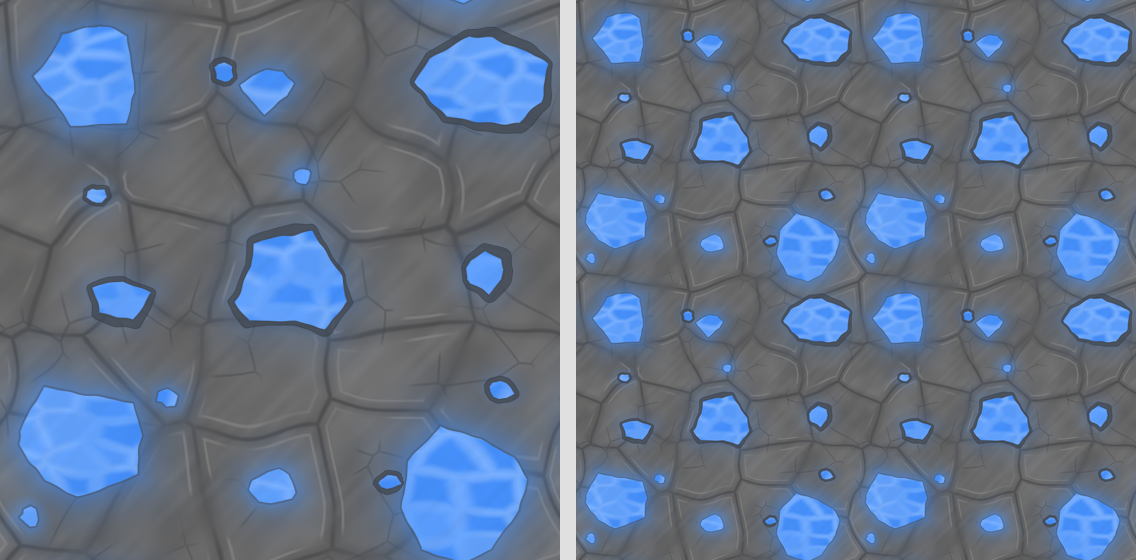
Left, the tile; right, the same tile 2 across and 2 down.
Reproduce this texture procedurally as a three.js fragment shader.

```glsl
#define STONE vec3(0.412, 0.408, 0.405)
#define CRACK vec3(0.27, 0.27, 0.275)
#define STROKE vec3(0.53, 0.52, 0.51)
#define RIM vec3(0.25, 0.27, 0.30)
#define GLOW vec3(0.28, 0.52, 0.86)
#define BLUE vec3(0.38, 0.625, 0.98)
#define PALE vec3(0.50, 0.70, 0.995)
#define DEEP vec3(0.27, 0.555, 0.97)
#define GLOW_REACH 0.036
#define PLATES 5.0
#define CORNERS 10.0
#define SOFT 0.0015

varying vec2 vUv;

vec2 hash2(vec2 p) {
  vec3 q = fract((p.xyx + 17.0) * vec3(0.1031, 0.1030, 0.0973));
  q += dot(q, q.yzx + 33.33);
  return fract((q.xx + q.yz) * q.zy);
}

// 1 below the edge, 0 above it
float below(float edge, float blur, float x) {
  return 1.0 - smoothstep(edge - blur, edge + blur, x);
}

// Value noise that wraps after the given number of cells
float noise(vec2 q, vec2 period) {
  vec2 i = floor(q), f = fract(q);
  f = f * f * (3.0 - 2.0 * f);
  float a = hash2(mod(i, period)).x;
  float b = hash2(mod(i + vec2(1, 0), period)).x;
  float c = hash2(mod(i + vec2(0, 1), period)).x;
  float d = hash2(mod(i + vec2(1, 1), period)).x;
  return mix(mix(a, b, f.x), mix(c, d, f.x), f.y);
}

float wrapNoise(vec2 p, float n) { return noise(p * n, vec2(n)); }

// Wrapping Voronoi: x is the distance to the border, y a value per cell
vec2 voronoi(vec2 q, vec2 period) {
  vec2 cell = floor(q), nearest = vec2(8.0);
  float id = 0.0, border = 8.0;
  for (int j = -1; j <= 1; j++) for (int i = -1; i <= 1; i++) {
    vec2 c = cell + vec2(i, j), h = hash2(mod(c, period));
    vec2 r = c + 0.1 + 0.8 * h - q;
    if (dot(r, r) < dot(nearest, nearest)) { nearest = r; id = fract(h.x * 7.0 + h.y * 5.0); }
  }
  for (int j = -2; j <= 2; j++) for (int i = -2; i <= 2; i++) {
    vec2 c = cell + vec2(i, j);
    vec2 r = c + 0.1 + 0.8 * hash2(mod(c, period)) - q, across = r - nearest;
    if (dot(across, across) > 0.0001) border = min(border, dot(0.5 * (r + nearest), normalize(across)));
  }
  return vec2(border, id);
}

vec2 corner(float i, vec2 key, vec2 size) {
  i = mod(i, CORNERS);
  vec2 h = hash2(key * 3.0 + vec2(i * 5.0, i * 11.0 + 70.0));
  float angle = 6.28319 * (i + 0.65 * h.x) / CORNERS;
  return size * mix(0.70, 1.14, h.y) * vec2(cos(angle), sin(angle));
}

// Signed distance to a ragged polygon
float shard(vec2 p, vec2 key, vec2 size) {
  vec2 a = corner(0.0, key, size);
  float d = 1.0, side = 1.0;
  for (float i = 1.0; i <= CORNERS; i++) {
    vec2 b = corner(i, key, size), e = b - a, w = p - a;
    d = min(d, length(w - e * clamp(dot(w, e) / dot(e, e), 0.0, 1.0)));
    bool above = p.y >= a.y, under = p.y < b.y, left = e.x * w.y > e.y * w.x;
    if ((above && under && left) || (!above && !under && !left)) side = -side;
    a = b;
  }
  return side * d;
}

// Crystals on a checkered grid of two sizes: distance, glow, rim flag
vec3 crystals(vec2 p, float grid, float small, float big, float stray, float seed) {
  vec3 result = vec3(1.0, 0.0, 0.0);
  for (int j = -1; j <= 1; j++) for (int i = -1; i <= 1; i++) {
    vec2 id = floor(p * grid) + vec2(i, j), wrapped = mod(id, grid);
    vec2 h = hash2(wrapped + seed), k = hash2(wrapped + seed + 41.0);
    float radius = mix(big, small, mod(wrapped.x + wrapped.y, 2.0)) * mix(0.88, 1.08, h.x);
    if (radius < 0.001) continue;
    float stretch = mix(0.95, 1.25, h.y), rimmed = step(0.5, k.x);
    vec2 center = (id + 0.5 + stray * (k - 0.5)) / grid;
    float d = shard(p - center, wrapped + seed, radius * vec2(stretch, 1.0 / stretch));
    float reach = GLOW_REACH * min(1.0, 0.45 + radius * 6.0);
    result.y = max(result.y, mix(0.66, 0.36, rimmed) * exp(-max(d, 0.0) / reach));
    if (d < result.x) { result.x = d; result.z = rimmed; }
  }
  return result;
}

void main() {
  vec2 p = vUv;
  vec2 drift = vec2(wrapNoise(p, 9.0), wrapNoise(p + 1.0 / 3.0, 9.0)) - 0.5;
  float cloud = 0.5 * wrapNoise(p, 6.0) + 0.3 * wrapNoise(p, 13.0) + 0.2 * wrapNoise(p, 27.0);
  float brush = noise(vec2(p.x + p.y, p.y - p.x) * vec2(8, 56), vec2(8, 56));
  float patches = wrapNoise(p, 12.0);

  // Cloudy stone with brushed streaks
  vec3 color = STONE * (0.83 + 0.28 * cloud + 0.08 * brush);

  // Broken cracks, pale strokes beside them and faint sketch lines
  vec2 plate = voronoi((p + 0.04 * drift) * PLATES, vec2(PLATES));
  vec2 sketch = voronoi((p + 0.03 * drift.yx) * 9.0, vec2(9.0));
  color = mix(color, CRACK, 0.30 * below(0.06, 0.07, plate.x));
  color = mix(color, CRACK, 0.65 * below(0.018, 0.014, plate.x) * smoothstep(0.2, 0.6, cloud));
  float dash = below(0.012, 0.009, abs(plate.x - 0.06 - 0.05 * plate.y));
  color = mix(color, STROKE, 0.65 * dash * smoothstep(0.5, 0.72, patches));
  color = mix(color, CRACK, 0.40 * below(0.018, 0.014, sketch.x) * smoothstep(0.55, 0.75, 1.0 - patches));

  // Large crystals and scattered chips
  vec2 ragged = p + 0.006 * (vec2(wrapNoise(p, 40.0), wrapNoise(p + 0.5, 40.0)) - 0.5);
  vec3 pool = crystals(ragged, 3.0, 0.042, 0.112, 0.3, 5.0);
  vec3 chip = crystals(ragged, 4.0, 0.0, 0.018, 0.7, 60.0);
  vec3 gem = pool.x < chip.x ? pool : chip;
  color = mix(color, GLOW * (0.9 + 0.2 * cloud), max(pool.y, chip.y));

  // Dark chipped rim with a drawn outline
  float rimWidth = 0.004 + 0.018 * wrapNoise(p, 10.0) * (pool.x < chip.x ? 1.0 : 0.3);
  color = mix(color, RIM, 0.7 * gem.z * below(rimWidth, 0.003, gem.x));
  color = mix(color, RIM * 0.8, 0.6 * gem.z * below(0.001, SOFT, abs(gem.x - rimWidth)));
  color = mix(color, RIM, 0.45 * below(0.002, 0.002, abs(gem.x - 0.001)));

  // Soft blue facets between pale strands
  vec2 facet = voronoi((p + 0.035 * drift) * vec2(12, 20), vec2(12, 20));
  vec3 blue = mix(BLUE, DEEP, smoothstep(0.08, 0.3, facet.x) * smoothstep(0.25, 0.7, facet.y));
  blue = mix(blue, PALE, 0.85 * below(0.08, 0.14, facet.x) * smoothstep(0.15, 0.6, patches));
  blue *= 0.98 + 0.04 * brush;
  color = mix(color, blue, below(0.0, SOFT, gem.x));

  gl_FragColor = vec4(color, 1.0);
}
```
